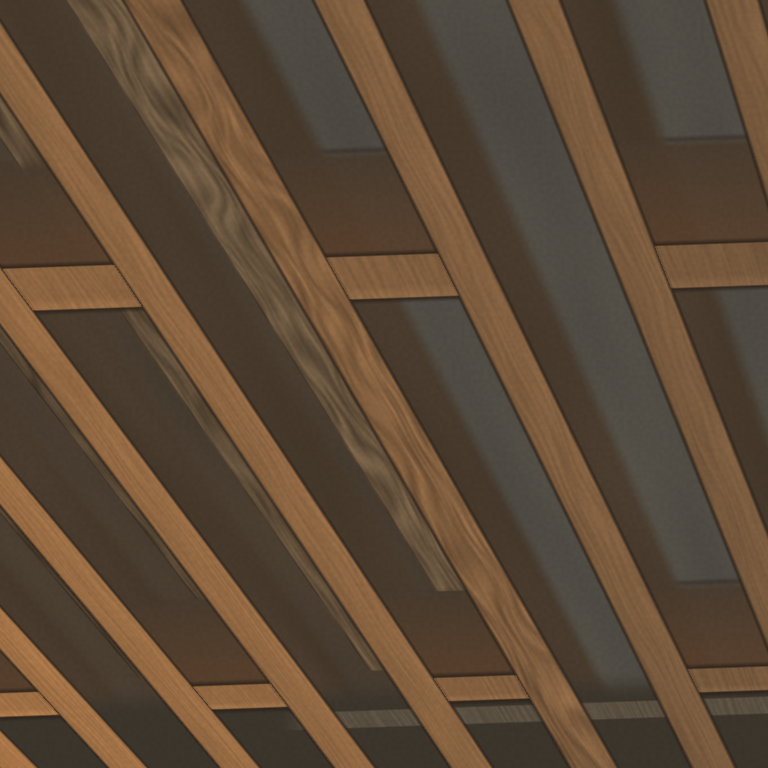
A WebGL 2 fragment shader for this pattern:

```glsl
#version 300 es
precision highp float;
uniform vec2 u_resolution;
out vec4 outColor;

// Perspective fan of beams
const vec2 VANISH = vec2(1.781, 2.786);   // measured from the top left
const float FIRST_BEAM = 0.918;
const float SPACING = 0.2604;
const float SPACING_BEND = 0.0026;
const float BEAM_WIDTH = 0.27;            // share of one spacing
const float BEAM_WIDENING = 0.09;
const float SEAM_WIDTH = 0.0048;

// Cross battens: centre and half height, alternating between gaps
const float ROW_TILT = 0.035;
const vec2 UPPER_ROW = vec2(0.378, 0.028);
const vec2 LOWER_ROW = vec2(0.918, 0.0155);
const vec2 FAR_BAR = vec2(0.953, 0.011);
const float BLOCK_TOP_UPPER = 0.212;
const float BLOCK_TOP_LOWER = 0.79;
const float ROUGH_BEAM = 3.0;

const vec3 WOOD_COOL = vec3(0.43, 0.33, 0.235);
const vec3 WOOD_WARM = vec3(0.66, 0.46, 0.28);
const vec3 WOOD_SIDE = vec3(0.40, 0.325, 0.24);
const vec3 SHADE_BROWN = vec3(0.275, 0.225, 0.172);
const vec3 PANEL_GREY = vec3(0.312, 0.298, 0.268);
const vec3 BLOCK_RED = vec3(0.34, 0.245, 0.17);
const vec3 FAR_DARK = vec3(0.23, 0.205, 0.17);
const vec3 BAR_GREY = vec3(0.38, 0.335, 0.275);
const vec3 SEAM_DARK = vec3(0.165, 0.13, 0.10);

vec2 gradient(vec2 cell) {
  vec3 q = fract(vec3(cell.xyx) * vec3(0.1031, 0.1030, 0.0973));
  q += dot(q, q.yzx + 33.33);
  float angle = 6.2832 * fract((q.x + q.y) * q.z);
  return vec2(cos(angle), sin(angle));
}

float gradientNoise(vec2 p) {
  vec2 i = floor(p), f = fract(p);
  vec2 s = f * f * f * (f * (f * 6.0 - 15.0) + 10.0);
  vec2 o = vec2(0.0, 1.0);
  float bottom = mix(dot(gradient(i), f), dot(gradient(i + o.yx), f - o.yx), s.x);
  float top = mix(dot(gradient(i + o), f - o), dot(gradient(i + 1.0), f - 1.0), s.x);
  return mix(bottom, top, s.y);
}

float band(float v, vec2 row, float soft) {
  return 1.0 - smoothstep(-soft, soft, abs(v - row.x) - row.y);
}

float line(float distanceToLine, float width) {
  return 1.0 - smoothstep(0.0, width, abs(distanceToLine));
}

void main() {
  vec2 uv = gl_FragCoord.xy / u_resolution;
  float x = uv.x, t = 1.0 - uv.y;
  float soft = max(0.0015, 1.0 / u_resolution.y);

  // Undo the perspective, then count beams from right to left
  float depth = 1.0 - t / VANISH.y;
  float u = VANISH.x + (x - VANISH.x) / depth;
  float root = SPACING * SPACING - 4.0 * SPACING_BEND * (FIRST_BEAM - u);
  float across = (sqrt(max(root, 0.0)) - SPACING) / (2.0 * SPACING_BEND);
  float beam = -floor(across);
  float f = fract(across);
  float odd = mod(beam, 2.0);
  float unit = SPACING * depth;
  float edge = soft / unit;
  float seamWidth = max(SEAM_WIDTH, soft * 1.5) / unit;
  float width = BEAM_WIDTH + BEAM_WIDENING * t * t;
  float rough = 1.0 - step(0.5, abs(beam - ROUGH_BEAM));
  width += 0.04 * rough;
  float tilted = t + ROW_TILT * x;

  // Grain runs along the beams
  float wander = gradientNoise(vec2(across * 4.0, t * 9.0));
  float fine = gradientNoise(vec2(across * 38.0 + wander * 2.0, t * 11.0));
  float coarse = gradientNoise(vec2(across * 19.0 + wander * 4.0, t * 16.0));
  float speckle = gradientNoise(uv * 170.0);

  // Gap: brown shade and grey panel
  float panelStart = 0.54 + 0.09 * step(2.5, beam);
  float panel = smoothstep(panelStart - 0.05, panelStart + 0.06, f);
  panel *= 1.0 - 0.85 * smoothstep(3.2, 4.0, beam);
  vec3 gap = mix(SHADE_BROWN, PANEL_GREY, panel);
  gap *= 1.0 + 0.10 * gradientNoise(vec2(across * 3.0, t * 4.0));

  // Lit side of the next beam, widest on the rough one
  float nextBeam = beam - 1.0;
  float sideWidth = 0.31 * exp(-0.5 * (nextBeam - ROUGH_BEAM));
  sideWidth *= step(ROUGH_BEAM - 0.5, nextBeam) * (1.0 - 0.35 * t);
  float sideEnd = mix(BLOCK_TOP_LOWER, 0.89, odd);
  float side = smoothstep(-edge, edge, f - 1.0 + sideWidth);
  side *= 1.0 - smoothstep(sideEnd - soft, sideEnd + soft, tilted);
  vec3 sideColor = WOOD_SIDE * (1.0 + 0.38 * coarse + 0.16 * fine);
  gap = mix(gap, sideColor * (1.0 - 0.08 * (nextBeam - ROUGH_BEAM)), side);
  gap = mix(gap, SEAM_DARK, 0.55 * line(f - 1.0 + sideWidth, seamWidth) * side);

  // Reddish block above each batten
  vec2 row = mix(LOWER_ROW, UPPER_ROW, odd);
  float blockTop = mix(BLOCK_TOP_LOWER, BLOCK_TOP_UPPER, odd);
  float block = smoothstep(blockTop - 0.004, blockTop + 0.012, tilted);
  block *= 1.0 - smoothstep(row.x - soft, row.x + soft, tilted);
  float blockFade = smoothstep(blockTop - 0.02, row.x - row.y, tilted);
  gap = mix(gap, mix(SHADE_BROWN, BLOCK_RED, blockFade), 0.9 * block);
  gap = mix(gap, SEAM_DARK, 0.4 * line(tilted - blockTop, 0.006) * panel);

  // Far bar in the darkness below the lower row
  gap = mix(gap, FAR_DARK, smoothstep(0.90, 0.94, tilted));
  float bar = band(tilted, FAR_BAR, soft) * smoothstep(0.36, 0.42, x);
  gap = mix(gap, BAR_GREY * (1.0 + 0.2 * fine), 0.8 * bar);

  // Battens and beam faces
  float glow = 0.2 + 0.8 * clamp(1.0 - 1.1 * x, 0.0, 1.0) * (0.3 + 0.7 * t);
  vec3 wood = mix(WOOD_COOL, WOOD_WARM, glow) * (1.0 + 0.12 * fine);
  float level = tilted - row.x;
  float batten = band(tilted, row, soft);
  vec3 battenColor = wood * (0.96 + 0.10 * smoothstep(0.4, 0.9, level / row.y));
  gap = mix(gap, SEAM_DARK, 0.85 * line(abs(level) - row.y, 0.008));
  gap = mix(gap, battenColor, batten);
  vec3 face = wood * (0.94 + 0.10 * f / width);
  face *= 1.0 + rough * (0.28 * coarse - 0.06);
  vec3 color = mix(face, gap, smoothstep(-edge, edge, f - width));

  // Dark seams along the beam edges
  float seam = line(min(min(f, 1.0 - f), abs(f - width)), seamWidth);
  seam *= 1.0 - 0.7 * batten * step(width, f);
  color = mix(color, SEAM_DARK, 0.7 * seam);
  outColor = vec4(color * (1.0 + 0.05 * speckle), 1.0);
}
```
